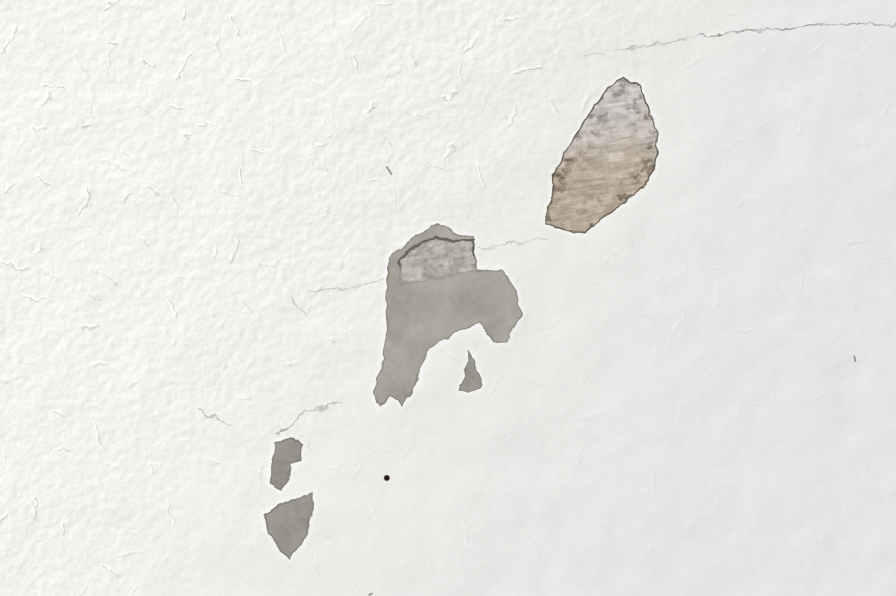
Reproduce this texture procedurally as a WebGL 1 fragment shader.

```glsl
precision highp float;
// White plaster wall with flaked grey patches, hairline cracks and pitted relief.
uniform vec2 u_resolution;

#define HEIGHT 510.0
#define LIT vec3(0.957, 0.955, 0.94)
#define SHADED vec3(0.899, 0.9, 0.892)
#define CEMENT vec3(0.665, 0.652, 0.615)
#define DARK_CEMENT vec3(0.59, 0.58, 0.55)
#define RIM_COLOR vec3(0.33, 0.31, 0.28)
#define RELIEF 0.075
#define RAGGED 5.0
#define SCRATCH_CELL 58.0

float px; // edge softness in wall units

float hash(vec2 p) {
  vec3 q = fract(p.xyx * 0.1031);
  q += dot(q, q.yzx + 33.33);
  return fract((q.x + q.y) * q.z);
}

float noise(vec2 p) {
  vec2 i = floor(p), f = fract(p);
  f = f * f * (3.0 - 2.0 * f);
  return mix(mix(hash(i), hash(i + vec2(1, 0)), f.x),
             mix(hash(i + vec2(0, 1)), hash(i + vec2(1, 1)), f.x), f.y);
}

float fbm(vec2 p) {
  float sum = 0.0, amp = 0.53;
  for (int i = 0; i < 4; i++) {
    sum += amp * noise(p);
    p = p * 2.03 + 17.3;
    amp *= 0.5;
  }
  return sum;
}

float segment(vec2 p, vec2 a, vec2 b) {
  vec2 e = b - a, w = p - a;
  return length(w - e * clamp(dot(w, e) / max(dot(e, e), 0.01), 0.0, 1.0));
}

// Distance in state.x, inside or outside sign in state.y
void edge(vec2 p, vec2 a, vec2 b, inout vec2 state) {
  state.x = min(state.x, segment(p, a, b));
  if ((a.y > p.y) != (b.y > p.y)) {
    if (p.x < a.x + (b.x - a.x) * (p.y - a.y) / (b.y - a.y)) state.y = -state.y;
  }
}

vec2 chain(vec2 p, mat4 m, vec2 last, vec2 state) {
  for (int i = 0; i < 4; i++) {
    edge(p, last, m[i].xy, state);
    edge(p, m[i].xy, m[i].zw, state);
    last = m[i].zw;
  }
  return state;
}

float outline(vec2 p, mat4 m) {
  vec2 s = chain(p, m, m[3].zw, vec2(1e4, 1));
  return s.x * s.y;
}

float outline(vec2 p, mat4 a, mat4 b) {
  vec2 s = chain(p, b, a[3].zw, chain(p, a, b[3].zw, vec2(1e4, 1)));
  return s.x * s.y;
}

// Missing paint: lit lip, fill and dark rim
vec3 flake(vec3 col, float d, vec3 fill, float rim) {
  col = mix(col + 0.03 * smoothstep(5.0, 1.0, d), fill, smoothstep(px, -px, d));
  return mix(col, RIM_COLOR, rim * smoothstep(0.8 + px, 0.0, abs(d + 0.6)));
}

float line(vec2 p, float x0, float y0, float x1, float y1) {
  return smoothstep(0.8 + px, 0.0, segment(p, vec2(x0, y0), vec2(x1, y1)));
}

float scratches(vec2 p) {
  float sum = 0.0;
  for (int k = 0; k < 3; k++) {
    vec2 g = p / SCRATCH_CELL + float(k) * vec2(7.37, 3.71), id = floor(g);
    vec2 c = (fract(g) - 0.3 - 0.4 * vec2(hash(id), hash(id + 31.7))) * SCRATCH_CELL;
    float ang = 6.283 * hash(id + 5.1);
    vec2 dir = vec2(cos(ang), sin(ang)) * (3.0 + 9.0 * hash(id + 9.4));
    sum += hash(id + 2.6) * (line(c, -dir.x, -dir.y, dir.x, dir.y)
      - 0.7 * line(c + 1.8, -dir.x, -dir.y, dir.x, dir.y));
  }
  return sum;
}

void main() {
  // Wall units, y pointing down
  vec2 p = vec2(gl_FragCoord.x, u_resolution.y - gl_FragCoord.y) * HEIGHT / u_resolution.y;
  px = HEIGHT / u_resolution.y * 0.7;
  vec2 wob = vec2(fbm(p * 0.13), fbm(p * 0.13 + 41.0)) - 0.5;
  vec2 q = p + wob * RAGGED, c = p + wob * 9.0;

  // Wall light and directional relief
  float rough = 1.0 - smoothstep(430.0, 690.0, p.x + 0.9 * p.y);
  vec3 col = mix(LIT, SHADED, smoothstep(130.0, 860.0, p.x + 0.5 * p.y + 130.0 * (fbm(p * 0.012) - 0.5)));
  float slope = noise(p * 0.19) - noise(p * 0.19 + 0.3) + 0.6 * (noise(p * 0.4) - noise(p * 0.4 + 0.4));
  col += slope * RELIEF * mix(0.2, 1.0, rough) + (fbm(p * 0.03) - fbm(p * 0.03 + 0.25)) * 0.05;
  col -= scratches(c) * mix(0.03, 0.13, rough);

  // Hairline cracks
  float crack = line(c, 600., 31., 690., 22.) + line(c, 690., 22., 770., 20.)
    + line(c, 170., 352., 197., 364.) + line(c, 238., 372., 262., 351.) + line(c, 262., 351., 292., 346.)
    + 0.5 * (line(c, 500., 48., 600., 31.) + line(c, 250., 256., 262., 270.)
    + line(c, 262., 250., 330., 240.) + line(c, 408., 212., 466., 205.));
  col -= crack * 0.23 * (0.4 + noise(p * 0.12));

  // Grain of the exposed layers
  float grain = fbm(p * 0.22) - 0.5, blot = fbm(p * 0.05) - 0.5;
  float streak = fbm(p * vec2(0.09, 0.4) + p.yx * 0.05) - 0.5, rim = 0.2 + 0.5 * noise(p * 0.09);
  vec3 cement = CEMENT + blot * 0.13 + grain * 0.05;
  vec3 dark = DARK_CEMENT + blot * 0.1 + grain * 0.07;

  // Upper right oval of streaked stone
  float oval = outline(q, mat4(533, 65, 548, 74, 557, 97, 563, 112, 561, 140, 551, 160, 530, 178, 515, 187),
    mat4(500, 200, 480, 197, 466, 192, 470, 175, 474, 150, 482, 130, 497, 108, 519, 75));
  vec3 stone = mix(vec3(0.78, 0.76, 0.74), vec3(0.72, 0.665, 0.595), smoothstep(85.0, 165.0, p.y + blot * 60.0));
  stone += streak * 0.24 + grain * 0.16;
  stone -= 0.22 * smoothstep(0.52, 0.75, fbm(p * 0.16 + 9.0)) * smoothstep(-26.0, -3.0, oval);
  col = flake(col, oval, stone, 0.35 + rim * 0.8);

  // Central flake, lower leg and shard
  float body = outline(q, mat4(332, 220, 345, 211, 352, 203, 376, 190, 390, 199, 404, 202, 408, 231, 429, 230),
    mat4(441, 248, 446, 270, 433, 293, 421, 292, 410, 276, 388, 286, 363, 302, 330, 305));
  float leg = outline(q, mat4(330, 290, 368, 292, 358, 323, 345, 348, 335, 338, 325, 349, 319, 336, 326, 316));
  col = flake(col, min(body, leg), cement - 0.03 * smoothstep(250.0, 340.0, p.y), rim * 0.5);
  float shard = outline(q, mat4(401, 299, 405, 307, 409, 315, 413, 330, 405, 335, 393, 334, 396, 325, 399, 312));
  col = flake(col, shard, dark + 0.03, rim * 0.5);

  // Deeper pocket with shadowed upper lip
  float pocket = outline(q, mat4(344, 242, 342, 224, 352, 212, 374, 203, 388, 207, 404, 205, 407, 231, 372, 238));
  col = mix(col, vec3(0.71, 0.69, 0.655) + grain * 0.3 + streak * 0.12, smoothstep(px, -px, pocket));
  float lip = 1.0 - smoothstep(216.0, 228.0, p.y + (p.x - 388.0) * 0.18);
  col = mix(col, RIM_COLOR, (0.15 + 0.65 * lip) * smoothstep(1.4 + px, 0.2, abs(pocket)));

  // Lower left flakes
  float chip = outline(q, mat4(235, 379, 250, 374, 259, 380, 258, 394, 248, 398, 247, 411, 240, 419, 230, 413));
  float wedge = outline(q, mat4(225, 441, 240, 431, 268, 421, 266, 440, 263, 458, 248, 479, 238, 470, 230, 455));
  col = flake(col, min(chip, wedge), dark, rim * 0.6);

  // Nail hole and specks
  col = mix(col, vec3(0.16, 0.11, 0.08), smoothstep(2.6 + px, 1.6, length(p - vec2(331, 409))));
  float specks = line(p, 331., 143., 335., 149.) + line(p, 731., 305., 732., 309.) + line(p, 316., 509., 318., 508.);
  gl_FragColor = vec4(clamp(mix(col, RIM_COLOR, 0.6 * specks), 0.0, 1.0), 1.0);
}
```
